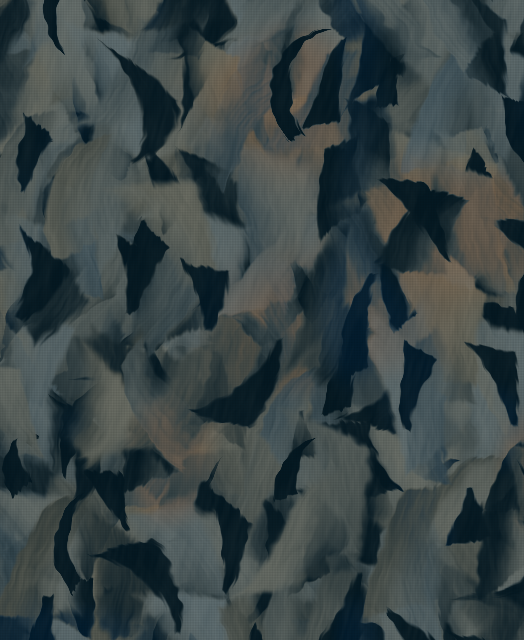
Reproduce this background procedurally as a WebGL 1 fragment shader.

```glsl
precision highp float;

uniform vec2 u_resolution;

float hash(vec2 p) {
  return fract(sin(dot(p, vec2(127.1, 311.7))) * 43758.5453);
}

float noise(vec2 p) {
  vec2 cell = floor(p);
  vec2 f = fract(p);
  f = f * f * (3.0 - 2.0 * f);
  return mix(mix(hash(cell), hash(cell + vec2(1.0, 0.0)), f.x),
             mix(hash(cell + vec2(0.0, 1.0)), hash(cell + 1.0), f.x), f.y);
}

float fbm(vec2 p) {
  float sum = 0.0;
  float amplitude = 0.5;
  for (int i = 0; i < 4; i++) {
    sum += amplitude * noise(p);
    p = p * 2.03 + 17.3;
    amplitude *= 0.5;
  }
  return sum;
}

vec2 rotate(vec2 p, float angle) {
  float c = cos(angle);
  float s = sin(angle);
  return vec2(c * p.x - s * p.y, s * p.x + c * p.y);
}

// Paints one layer of tapered strokes; paint holds tone and warmth
vec2 paintLayer(vec2 p, float layer, vec2 paint) {
  float accent = step(1.5, mod(layer, 3.0));
  vec2 cells = vec2(7.0, 6.0);
  vec2 shift = layer * vec2(0.37, 0.61);
  vec2 home = floor(p * cells + shift);

  for (int y = -1; y <= 1; y++) {
    for (int x = -1; x <= 1; x++) {
      vec2 id = home + vec2(float(x), float(y));
      vec2 seed = id + layer * 19.7;
      vec2 jitter = vec2(hash(seed), hash(seed + 5.1));
      float pick = hash(seed + 11.3);
      float variety = hash(seed + 23.9);
      float lean = hash(seed + 37.7) - 0.5;
      float side = hash(seed + 41.3) < 0.5 ? -1.0 : 1.0;

      // Bent, tapered quadrilateral with slanted ends
      vec2 q = rotate(p - (id + jitter - shift) / cells, lean * 1.3);
      vec2 size = mix(vec2(0.032 + 0.025 * variety, 0.065 + 0.045 * pick),
                      vec2(0.010 + 0.015 * variety, 0.040 + 0.050 * jitter.x), accent);
      q.x += (variety - 0.5) * q.y * q.y * mix(5.0, 14.0, accent);
      q.y += side * q.x * (0.3 + 0.6 * jitter.y);
      float bristle = noise(q * vec2(260.0, 22.0) + seed * 3.0);
      float width = size.x * (1.0 + side * (0.35 + 0.4 * accent) * q.y / size.y);
      float d = max(abs(q.x) - width, abs(q.y) - size.y);
      d += (bristle - 0.5) * 0.006;

      // One flank stays crisp while the other fades into the ground
      float softness = mix(0.004, 0.028, variety * variety) * (1.0 - 0.7 * accent);
      float cover = 1.0 - smoothstep(-softness, 0.002, d);
      float flank = smoothstep(-1.1, 0.5, side * q.x / size.x + 0.4 * q.y / size.y);
      cover *= mix(mix(0.3, 0.95, flank), 0.93, accent);
      cover *= mix(1.0, step(0.25, pick), accent);

      float facetTone = pick < 0.31 ? 0.05 + 0.3 * variety : 0.55 + 0.5 * jitter.x;
      float tone = mix(facetTone, 0.1 * variety, accent);
      tone += (bristle - 0.5) * 0.11 * (1.0 - 0.6 * accent);
      tone += 0.09 * side * q.y / size.y * (1.0 - accent);
      paint = mix(paint, vec2(tone, hash(seed + 53.1)), cover);
    }
  }
  return paint;
}

void main() {
  vec2 p = gl_FragCoord.xy / u_resolution.y;

  // Hand wobble at two scales
  vec2 q = p + 0.035 * (vec2(fbm(p * 9.0), fbm(p * 9.0 + 40.0)) - 0.47);
  q += 0.005 * (vec2(noise(p * 75.0), noise(p * 75.0 + 9.0)) - 0.5);

  vec2 paint = vec2(0.2 + 0.6 * fbm(p * 6.0), 0.5);
  for (int i = 0; i < 9; i++) {
    paint = paintLayer(q, float(i), paint);
  }

  // Scumbled pigment and dry vertical brush marks
  float tone = mix(paint.x, smoothstep(0.08, 0.92, paint.x), 0.6);
  tone += 0.13 * (fbm(p * vec2(45.0, 14.0)) - 0.47);
  tone += 0.07 * (noise(rotate(p, 0.25) * vec2(190.0, 28.0)) - 0.5);
  tone = clamp(tone, 0.0, 1.08);

  // Teal shadows rise to stone grey, with ochre and blue glazes
  vec3 color = mix(vec3(0.015, 0.09, 0.125), vec3(0.37, 0.40, 0.385), tone);
  color += (paint.y - 0.5) * vec3(0.055, 0.0, -0.06) * smoothstep(0.1, 0.7, tone);
  float ochre = smoothstep(0.6, 0.85, noise(p * 5.0 + 3.7));
  color += ochre * smoothstep(0.5, 0.9, tone) * vec3(0.06, -0.015, -0.055);
  float blue = smoothstep(0.55, 0.85, noise(p * vec2(9.0, 6.0) + 21.0));
  color += blue * (1.0 - smoothstep(0.3, 0.7, tone)) * vec3(-0.005, 0.015, 0.045);

  // Fine canvas weave
  float weave = sin((p.x + p.y) * 760.0) * sin((p.x - p.y) * 760.0);
  color *= 1.0 + 0.06 * weave;

  gl_FragColor = vec4(clamp(color, 0.0, 1.0), 1.0);
}
```
